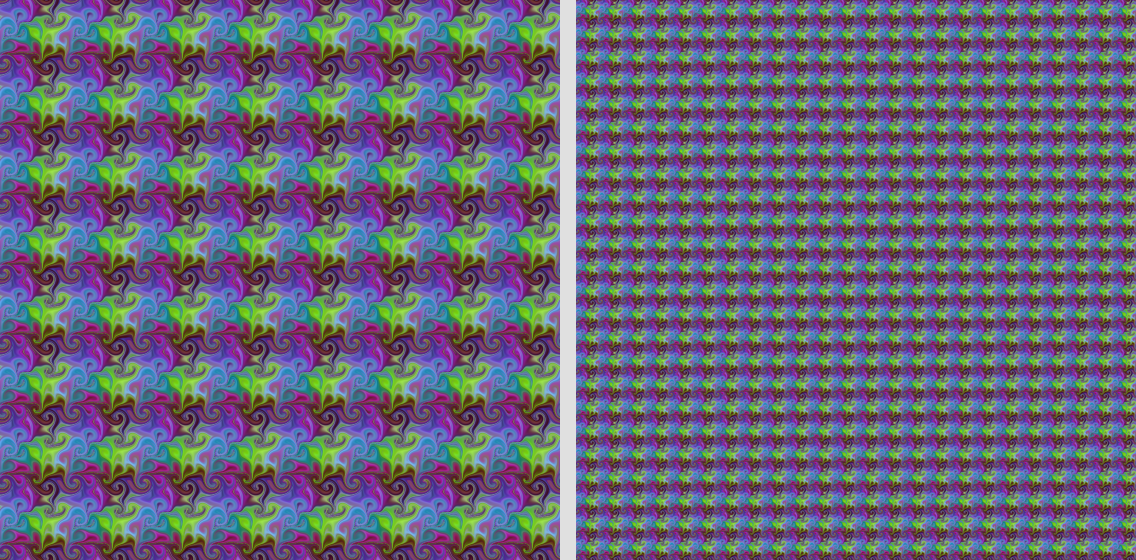
Left, the tile; right, the same tile 3 across and 3 down.
This pattern is drawn by a Shadertoy shader. Its source:

```glsl
// Seamless marbled swirls: curling violet, blue, lime and maroon paint, tiled 8 by 8.
#define REPEATS 8.0        // tiles across and down
#define CURL_GRID 5        // small curls per tile side
#define CURL_RADIUS 0.092  // in tile widths
#define CURL_TWIST 5.0     // radians at a curl centre
#define DRIFT_GRID 3       // broad eddies per tile side
#define DRIFT_RADIUS 0.17
#define DRIFT_TWIST 1.5
#define MOTTLE 0.34        // strength of the colour patches
#define STREAK 0.22        // strength of the fine light and dark veins
#define SAMPLES 2          // antialiasing grid per pixel side

const float TAU = 6.2831853;

// Integer hash: cell and seed to three values in 0..1
vec3 hash3(vec2 cell, float seed) {
    uvec3 h = uvec3(vec3(cell, seed) + 0.5) * 1664525u + 1013904223u;
    h.x += h.y * h.z; h.y += h.z * h.x; h.z += h.x * h.y;
    h ^= h >> 16u;
    h.x += h.y * h.z; h.y += h.z * h.x; h.z += h.x * h.y;
    return vec3(h & 0xffffu) / 65535.0;
}

// Value noise in three channels, wrapping once per tile
vec3 wrapNoise(vec2 p, float cells, float seed) {
    vec2 cell = floor(p * cells), f = fract(p * cells);
    f = f * f * (3.0 - 2.0 * f);
    vec2 lo = mod(cell, cells), hi = mod(cell + 1.0, cells);
    return mix(mix(hash3(lo, seed), hash3(vec2(hi.x, lo.y), seed), f.x),
               mix(hash3(vec2(lo.x, hi.y), seed), hash3(hi, seed), f.x), f.y);
}

// Twist the plane around a jittered, wrapping grid of vortices
vec2 swirl(vec2 p, int grid, float radius, float twist, float seed) {
    for (int j = 0; j < grid; j++)
    for (int i = 0; i < grid; i++) {
        vec2 cell = vec2(i, j);
        vec3 rnd = hash3(cell, seed);
        vec2 centre = (cell + 0.15 + 0.7 * rnd.xy) / float(grid);
        vec2 d = p - centre;
        d -= round(d);
        float size = radius * mix(0.7, 1.2, rnd.z);
        float turn = fract(rnd.z * 7.0) < 0.5 ? -twist : twist;
        float a = turn * exp(-dot(d, d) / (size * size));
        float c = cos(a), s = sin(a);
        p += mat2(c, s, -s, c) * d - d;
    }
    return p;
}

float wave(float x, float peak) { return cos(TAU * (x - peak)); }

// Broad colour zones of one tile
vec3 zones(vec2 p) {
    float r = 0.41 + 0.25 * wave(p.x, 0.35) * wave(p.y, 0.0);
    float g = 0.40 + 0.23 * wave(p.y, 0.56) + 0.12 * wave(p.x, 0.65) * wave(p.y, 0.5);
    float b = 0.48 - 0.26 * wave(p.x, 0.64) + 0.12 * wave(p.y, 0.8);
    return vec3(r, g, b);
}

vec3 marble(vec2 p) {
    vec2 curled = swirl(p, CURL_GRID, CURL_RADIUS, CURL_TWIST, 3.0);
    vec2 q = swirl(curled, DRIFT_GRID, DRIFT_RADIUS, DRIFT_TWIST, 11.0);
    vec3 col = zones(q);
    col += MOTTLE * (wrapNoise(q, 5.0, 23.0) - 0.5);
    // Veins follow the curled paint
    col += STREAK * (wrapNoise(q, 11.0, 37.0).x - 0.5);
    return clamp(col, 0.04, 0.95);
}

void mainImage(out vec4 fragColor, in vec2 fragCoord) {
    vec3 sum = vec3(0.0);
    for (int j = 0; j < SAMPLES; j++)
    for (int i = 0; i < SAMPLES; i++) {
        vec2 offset = (vec2(i, j) + 0.5) / float(SAMPLES) - 0.5;
        vec2 uv = (fragCoord + offset) / iResolution.xy;
        sum += marble(fract(uv * REPEATS));
    }
    fragColor = vec4(sum / float(SAMPLES * SAMPLES), 1.0);
}
```
